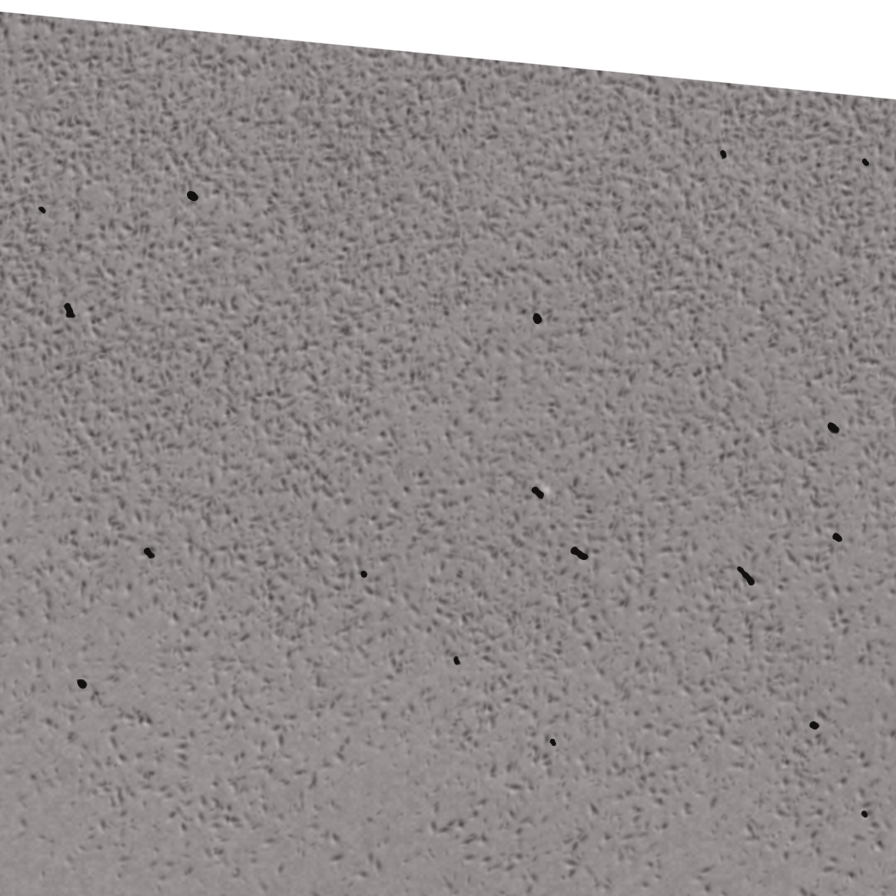
This texture is drawn by a WebGL 2 fragment shader. Its source:

```glsl
#version 300 es
precision highp float;
// A speckled grey stone slab below a slanted top edge on white.
// Soft elongated grains with pale rims are scattered over jittered cells,
// thinning towards the bottom, with a few black pits and faint seams.
#define BASE_COLOR vec3(0.576, 0.553, 0.557)
#define PIT_COLOR vec3(0.07, 0.06, 0.06)
#define EDGE_LEFT 0.987
#define EDGE_DROP 0.098
#define GRAIN_CELLS 86.0
#define GRAIN_DARK 0.21
#define GRAIN_LIGHT 0.10
#define MOTTLE 0.045
#define PIT_CELLS 7.0
#define PIT_CHANCE 0.32
#define SEAM_DARK 0.035

uniform vec2 u_resolution;
out vec4 fragColor;

float hash(vec2 p) {
  return fract(sin(dot(p, vec2(127.1, 311.7))) * 43758.5453);
}

vec2 hash2(vec2 p) {
  return vec2(hash(p), hash(p + 47.3));
}

float valueNoise(vec2 p) {
  vec2 i = floor(p), f = fract(p);
  f = f * f * (3.0 - 2.0 * f);
  float low = mix(hash(i), hash(i + vec2(1, 0)), f.x);
  float high = mix(hash(i + vec2(0, 1)), hash(i + vec2(1, 1)), f.x);
  return mix(low, high, f.y);
}

vec2 rotate(vec2 p, float angle) {
  float c = cos(angle), s = sin(angle);
  return vec2(c * p.x + s * p.y, c * p.y - s * p.x);
}

// Share of cells holding a grain: patchy, and denser near the top
float grainDensity(vec2 uv) {
  float patches = valueNoise(uv * 7.0) + 0.5 * valueNoise(uv * 17.0) - 0.75;
  return mix(0.24, 0.78, smoothstep(0.05, 0.85, uv.y)) + 0.4 * patches;
}

float softEllipse(vec2 p, vec2 radius) {
  p /= radius;
  return exp(-dot(p, p));
}

// Brightness change from one layer of dark grains with pale rims
float grainLayer(vec2 uv, float cells, float seed) {
  vec2 p = uv * cells, home = floor(p);
  float dark = 0.0, light = 0.0;
  for (int y = -1; y <= 1; y++) {
    for (int x = -1; x <= 1; x++) {
      vec2 cell = home + vec2(x, y);
      vec2 key = cell + seed;
      if (hash(key + 3.7) > grainDensity(cell / cells)) continue;
      vec2 offset = p - cell - hash2(key);
      float angle = 3.1416 * hash(key + 11.9);
      vec2 radius = vec2(mix(0.3, 0.6, hash(key + 23.1)), 0.27);
      float strength = mix(0.3, 1.0, hash(key + 31.7));
      dark = max(dark, strength * softEllipse(rotate(offset, angle), radius));
      vec2 rimOffset = offset + vec2(0.32, 0.42);
      light = max(light, strength * softEllipse(rotate(rimOffset, angle), radius));
    }
  }
  return GRAIN_LIGHT * light * (1.0 - dark) - GRAIN_DARK * dark;
}

// Black pits: x is the pit coverage, y a pale chip beside some of them
vec2 pits(vec2 uv, float pixel) {
  vec2 home = floor(uv * PIT_CELLS);
  vec2 result = vec2(0.0);
  float ragged = 0.003 * (valueNoise(uv * 190.0) - 0.5);
  for (int y = -1; y <= 1; y++) {
    for (int x = -1; x <= 1; x++) {
      vec2 cell = home + vec2(x, y);
      if (hash(cell + 71.3) > PIT_CHANCE || cell.y > 0.8 * PIT_CELLS) continue;
      vec2 q = uv - (cell + 0.15 + 0.7 * hash2(cell + 5.1)) / PIT_CELLS;
      q = rotate(q, -0.9 + 0.7 * (hash(cell + 13.7) - 0.5));
      float size = hash(cell + 29.3);
      float halfLength = 0.001 + 0.011 * size * size * size;
      float d = length(vec2(max(abs(q.x) - halfLength, 0.0), q.y));
      d += ragged - mix(0.0025, 0.0045, hash(cell + 37.9));
      result.x = max(result.x, 1.0 - smoothstep(-pixel, pixel, d));
      float chip = softEllipse(q - vec2(0.004, 0.009), vec2(0.009, 0.004));
      result.y = max(result.y, chip * step(0.8, hash(cell + 53.1)));
    }
  }
  return result;
}

// Thin broken vertical line at x = center
float seam(vec2 uv, float center) {
  float wear = valueNoise(vec2(center * 90.0, uv.y * 60.0));
  return exp(-pow((uv.x - center) / 0.0018, 2.0)) * wear;
}

void main() {
  vec2 uv = gl_FragCoord.xy / u_resolution;
  float pixel = 1.0 / u_resolution.y;

  // Mottled ground and grains
  float shade = MOTTLE * (valueNoise(uv * 140.0) + valueNoise(uv * 270.0 + 9.0) - 1.0);
  shade += 0.02 * (valueNoise(uv * 5.0 + 20.0) - 0.5);
  shade += grainLayer(uv, GRAIN_CELLS, 0.0);
  shade += 0.55 * grainLayer(uv, GRAIN_CELLS * 1.45, 130.0);

  // Seams
  shade -= SEAM_DARK * seam(uv, 0.503) * (1.0 - smoothstep(0.4, 0.55, uv.y));
  shade -= 2.0 * SEAM_DARK * seam(uv, 0.338) * smoothstep(0.7, 0.85, uv.y);

  // Pits and slanted top edge
  vec2 pit = pits(uv, pixel);
  vec3 color = BASE_COLOR + shade + 0.2 * pit.y;
  color = mix(color, PIT_COLOR, pit.x);
  float above = uv.y - EDGE_LEFT + EDGE_DROP * uv.x;
  color = mix(color, vec3(1.0), smoothstep(-pixel, pixel, above));
  fragColor = vec4(clamp(color, 0.0, 1.0), 1.0);
}
```
